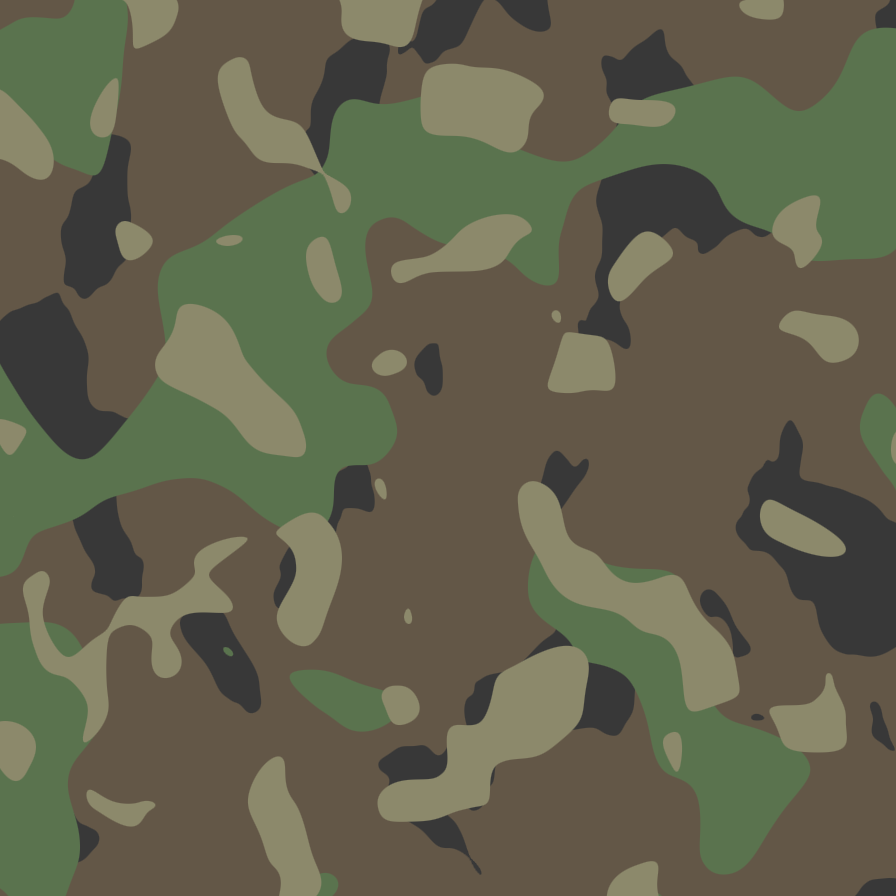
This pattern is drawn by a Shadertoy shader. Its source:

```glsl
#define EARTH vec3(0.388, 0.341, 0.278)
#define LEAF  vec3(0.353, 0.451, 0.306)
#define SAND  vec3(0.549, 0.537, 0.420)
#define COAL  vec3(0.220, 0.220, 0.220)
#define LEAF_SCALE 4.0
#define COAL_SCALE 6.0
#define SAND_SCALE 11.5
#define LEAF_LEVEL 0.180
#define COAL_LEVEL 0.220
#define SAND_LEVEL 0.255
#define WARP 0.06

// Rotation by about 37 degrees, hides the lattice between octaves
const mat2 TURN = mat2(0.8, 0.6, -0.6, 0.8);

vec2 hash22(vec2 p) {
    vec3 q = fract(p.xyx * vec3(0.1031, 0.1030, 0.0973));
    q += dot(q, q.yzx + 33.33);
    return fract((q.xx + q.yz) * q.zy);
}

// Dot product of a random unit gradient with the offset from its corner
float corner(vec2 cell, vec2 offset) {
    return dot(normalize(hash22(cell) - 0.5001), offset);
}

float gradientNoise(vec2 p) {
    vec2 i = floor(p), f = p - i;
    vec2 u = f * f * f * (f * (f * 6.0 - 15.0) + 10.0);
    vec2 e = vec2(1.0, 0.0);
    float low  = mix(corner(i, f), corner(i + e.xy, f - e.xy), u.x);
    float high = mix(corner(i + e.yx, f - e.yx), corner(i + e.xx, f - e.xx), u.x);
    return mix(low, high, u.y);
}

// Large lobed patches
float leafField(vec2 p) {
    p *= LEAF_SCALE;
    return gradientNoise(p + 17.3) + 0.38 * gradientNoise(TURN * p * 2.1 + 41.7);
}

// Medium upright patches with a crinkled outline
float coalField(vec2 p) {
    p *= COAL_SCALE * vec2(1.1, 0.85);
    return gradientNoise(TURN * p + 63.1)
         + 0.42 * gradientNoise(p * 2.0 + 85.9)
         + 0.13 * gradientNoise(TURN * p * 5.3 + 29.4);
}

// Small rounded spots, merged here and there by a slower wave
float sandField(vec2 p) {
    p *= SAND_SCALE;
    return gradientNoise(TURN * p + 112.6) + 0.5 * gradientNoise(p * 0.4 + 137.2);
}

// Coverage of the region above a level, with an edge one pixel wide
float above(float field, float level) {
    return clamp((field - level) / max(fwidth(field), 1e-5) + 0.5, 0.0, 1.0);
}

void mainImage(out vec4 fragColor, in vec2 fragCoord) {
    vec2 p = fragCoord / iResolution.y;

    // Bend the plane so that patches get necks and hooks
    p += WARP * vec2(gradientNoise(p * 6.0 + 201.5), gradientNoise(p * 6.0 + 233.8));

    // Stack the layers from back to front
    vec3 color = EARTH;
    color = mix(color, COAL, above(coalField(p), COAL_LEVEL));
    color = mix(color, LEAF, above(leafField(p), LEAF_LEVEL));
    color = mix(color, SAND, above(sandField(p), SAND_LEVEL));
    fragColor = vec4(color, 1.0);
}
```
